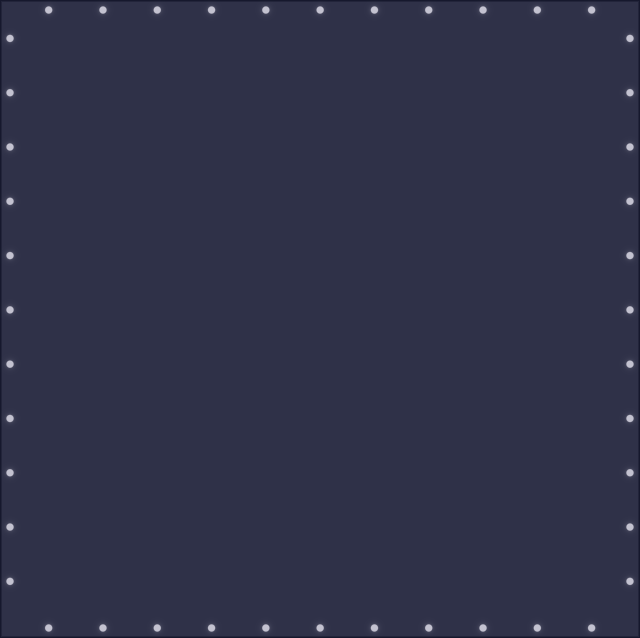
This pattern is drawn by a Shadertoy shader. Its source:

```glsl
// A flat slate panel with a thin dark rim and a row of pale, softly glowing
// studs along each side. Each row is one repeated disc: the nearest stud
// index is rounded and clamped, then shaded by its distance.

// Lengths are fractions of the canvas height.
const float STUD_COUNT   = 11.0;
const float STUD_SPACING = 0.0851;
const float STUD_RADIUS  = 0.0057;
const float STUD_INSET   = 0.0157;
const float ROW_START    = 0.0763;  // first stud of the top and bottom rows
const float COLUMN_START = 0.0888;  // lowest stud of the side columns
const float GLOW_WIDTH   = 0.0030;
const float GLOW_AMOUNT  = 0.16;
const float RIM_WIDTH    = 0.0024;
const float RIM_SOFTNESS = 0.0016;

const vec3 PANEL_COLOR = vec3(0.184, 0.192, 0.282);
const vec3 RIM_COLOR   = vec3(0.085, 0.095, 0.175);
const vec3 STUD_COLOR  = vec3(0.765, 0.760, 0.815);

// Distance along one axis to the nearest stud of a finite row.
float nearestStud(float coord, float start) {
    float index = clamp(round((coord - start) / STUD_SPACING), 0.0, STUD_COUNT - 1.0);
    return coord - start - index * STUD_SPACING;
}

// Signed distance to the studs on all four sides.
float studDistance(vec2 p, vec2 edge) {
    vec2 across = edge - STUD_INSET;
    float rows = length(vec2(nearestStud(p.x, ROW_START), across.y));
    float columns = length(vec2(across.x, nearestStud(p.y, COLUMN_START)));
    return min(rows, columns) - STUD_RADIUS;
}

void mainImage(out vec4 fragColor, in vec2 fragCoord) {
    vec2 p = fragCoord / iResolution.y;
    vec2 size = iResolution.xy / iResolution.y;
    vec2 edge = min(p, size - p);
    float pixel = 1.0 / iResolution.y;

    // Panel and rim
    float rim = 1.0 - smoothstep(RIM_WIDTH - RIM_SOFTNESS, RIM_WIDTH + RIM_SOFTNESS,
                                 min(edge.x, edge.y));
    vec3 color = mix(PANEL_COLOR, RIM_COLOR, rim);

    // Halo, then the stud itself
    float d = studDistance(p, edge);
    float glow = GLOW_AMOUNT * exp(-max(d, 0.0) / GLOW_WIDTH);
    color = mix(color, STUD_COLOR, glow);
    color = mix(color, STUD_COLOR, 1.0 - smoothstep(-0.75 * pixel, 0.75 * pixel, d));

    fragColor = vec4(color, 1.0);
}
```
